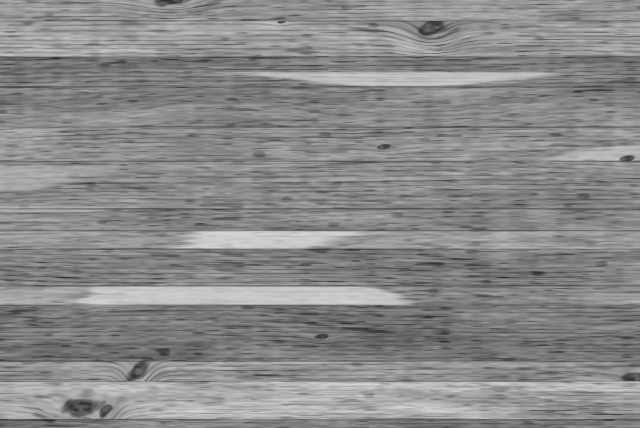
Write a Shadertoy shader that draws this texture.

```glsl
// Grey butcher-block timber: uneven horizontal planks with fine stretched grain,
// pale sapwood streaks and dark knots. Layered value noise makes the grain;
// short lists give plank edges, streak shapes and knots, which loops then draw.

const int SEAMS = 13, STREAKS = 8, KNOTS = 10;

// Upper planks come first: height of each lower edge, and tone of each plank.
const float seamY[SEAMS] = float[](.951, .867, .797, .703, .623, .512, .461,
                                   .418, .332, .287, .156, .109, .020);
const float plankTone[SEAMS + 1] = float[](.60, .64, .49, .53, .57, .55, .53,
                                           .58, .53, .55, .47, .59, .70, .49);

// Streak boxes: left, bottom, right, top.
const vec4 streakBox[STREAKS] = vec4[](
    vec4(.84, .799, 1.05, .831), vec4(1.27, .624, 1.7, .662),
    vec4(-.2, .555, .05, .613),  vec4(-.2, .504, .20, .518),
    vec4(.41, .418, .73, .461),  vec4(.185, .287, .955, .332),
    vec4(-.2, .290, .13, .328),  vec4(1.15, .022, 1.7, .085));
// Streak style: left slant, right slant, tone, opacity.
const vec4 streakStyle[STREAKS] = vec4[](
    vec4(-.31, .27, .76, .9), vec4(.18, 0., .74, .9),
    vec4(0., .28, .69, .8),   vec4(0., .15, .71, .8),
    vec4(.06, .10, .79, 1.),  vec4(.04, -.06, .77, 1.),
    vec4(0., .06, .70, .6),   vec4(-.22, 0., .57, .8));

// Knots: centre, radii.
const vec4 knotShape[KNOTS] = vec4[](
    vec4(1.010, .936, .023, .017), vec4(.400, 1.00, .030, .011),
    vec4(.322, .135, .014, .024),  vec4(.190, .049, .034, .018),
    vec4(.246, .041, .011, .013),  vec4(1.465, .629, .014, .006),
    vec4(1.480, .118, .025, .011), vec4(.898, .658, .012, .005),
    vec4(.658, .949, .008, .003),  vec4(.752, .213, .014, .005));

float hash(vec2 p) {
    return fract(sin(dot(p, vec2(127.1, 311.7))) * 43758.5453);
}

float noise(vec2 p) {
    vec2 i = floor(p), f = fract(p);
    f = f * f * (3. - 2. * f);
    return mix(mix(hash(i), hash(i + vec2(1, 0)), f.x),
               mix(hash(i + vec2(0, 1)), hash(i + vec2(1, 1)), f.x), f.y);
}

int plankAt(float y) {
    int id = 0;
    for (int i = 0; i < SEAMS; i++) if (y < seamY[i]) id = i + 1;
    return id;
}

// Slanted band with crisp long sides and ragged, feathered ends.
float streakMask(vec2 p, vec4 box, vec2 slant, float ragged, float px) {
    float v = (p.y - box.y) / (box.w - box.y);
    vec2 ends = box.xz + slant * v + ragged;
    float feather = .025 + .12 * max(abs(slant.x), abs(slant.y));
    float along = smoothstep(-feather, feather, p.x - ends.x)
                * smoothstep(-feather, feather, ends.y - p.x);
    float across = smoothstep(-px, px, p.y - box.y) * smoothstep(-px, px, box.w - p.y);
    return along * across;
}

// Distance in knot radii, with a tilted and uneven outline.
float knotRadius(vec2 d, vec2 radii) {
    d.x -= .5 * d.y;
    return length(d / radii) * (.75 + .5 * noise(d * 70. + radii * 900.));
}

void mainImage(out vec4 fragColor, in vec2 fragCoord) {
    vec2 p = fragCoord / iResolution.y;
    float px = 1. / iResolution.y;
    int id = plankAt(p.y);
    float seed = float(id) * 7.3;

    // Plank tones and seams
    float tone = plankTone[0], seam = 0.;
    for (int i = 0; i < SEAMS; i++) {
        float d = p.y - seamY[i];
        tone = mix(tone, plankTone[i + 1], smoothstep(px, -px, d));
        float depth = .25 + .75 * noise(vec2(p.x * 5., float(i) * 4.7));
        seam = max(seam, depth * (1. - smoothstep(0., .001 + px, abs(d))));
    }

    // Grain height: gentle waves, bent around the knots
    float slope = .03 * (hash(vec2(seed, 2.)) - .5);
    float g = p.y + slope * p.x + .018 * noise(vec2(p.x * 2.2 + seed, p.y * 8.));
    float knot = 0., rim = 0.;
    for (int i = 0; i < KNOTS; i++) {
        vec4 k = knotShape[i];
        if (plankAt(k.y) != id) continue;
        vec2 d = p - k.xy;
        float r = knotRadius(d, k.zw);
        float bend = exp(-.12 * dot(d / k.zw, d / k.zw));
        g += bend * (1.3 * k.w - .6 * d.y);
        knot = max(knot, 1. - smoothstep(.6, 1.15, r));
        rim = max(rim, exp(-14. * (r - 1.) * (r - 1.)));
    }

    // Sapwood streaks
    float ragged = .07 * (noise(vec2(p.x * 12., g * 170.)) - .5);
    float sapwood = 0.;
    for (int i = 0; i < STREAKS; i++) {
        vec4 s = streakStyle[i];
        float m = s.w * streakMask(p, streakBox[i], s.xy, ragged, px);
        tone = mix(tone, s.z, m);
        sapwood = max(sapwood, m * step(.6, s.z));
    }

    // Grain layers: clouds, fibres, growth lines and short pores
    float cloud = noise(vec2(p.x * 3. + seed, g * 22.)) - .5;
    float fibre = noise(vec2(p.x * 9. + seed, g * 110.)) - .5;
    float fine = noise(vec2(p.x * 45., g * 260. + seed)) - .5;
    float phase = g * 620. + 5. * noise(vec2(p.x * 2. + seed, g * 30.));
    float ring = pow(.5 + .5 * sin(phase), 4.) * noise(vec2(p.x * 6., g * 60. + seed));
    float pore = smoothstep(.66, .92, noise(vec2(p.x * 26. + seed, g * 210.)));
    float ringDepth = .06 + .12 * hash(vec2(seed, 5.));
    float grain = .12 * cloud + .13 * fibre + .13 * fine - ringDepth * ring
                - (.13 - .1 * cloud) * pore;
    tone += grain * mix(1., .35, sapwood) + .01;

    // Knots and seams darken the wood
    float heart = .13 + .3 * noise(p * vec2(90., 140.));
    tone = mix(tone, heart, .9 * knot);
    tone *= 1. - .4 * rim;
    tone *= 1. - .4 * seam;

    fragColor = vec4(vec3(clamp(tone, 0., 1.)), 1.);
}
```
